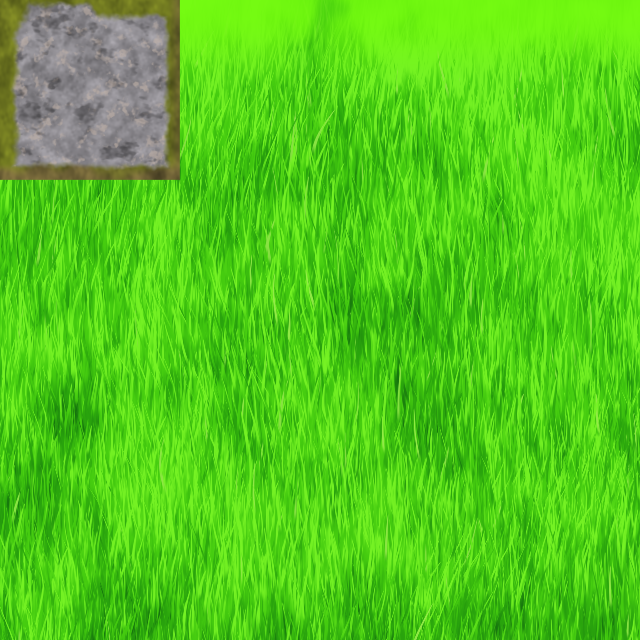
A Shadertoy shader for this texture:

```glsl
const vec3 DEEP_GREEN = vec3(0.08, 0.45, 0.05);
const vec3 SHADE_GREEN = vec3(0.16, 0.64, 0.05);
const vec3 LEAF_GREEN = vec3(0.27, 0.80, 0.06);
const vec3 TIP_GREEN = vec3(0.46, 0.95, 0.14);
const vec3 FAR_GREEN = vec3(0.46, 1.00, 0.04);
const vec3 DRY_BLADE = vec3(0.62, 0.92, 0.32);
const vec3 STONE_GREY = vec3(0.55, 0.54, 0.56);
const vec3 STONE_FLECK = vec3(0.76, 0.70, 0.66);
const vec3 MOSS = vec3(0.42, 0.45, 0.12);
const vec3 SOIL = vec3(0.41, 0.36, 0.20);

const int LAYERS = 14;
const vec2 CELL = vec2(0.012, 0.100);  // spacing of blades
const float BLADE_HALF_WIDTH = 0.0026;
const float SOFTNESS = 0.0008;
const float MEAN_TONE = 0.74;
const float PATCH_CONTRAST = 0.72;
const float BLADE_CONTRAST = 0.74;
const float INSET_SIZE = 0.281;

vec2 hash2(vec2 p) {
    vec3 q = fract(p.xyx * vec3(0.1031, 0.1030, 0.0973));
    q += dot(q, q.yzx + 33.33);
    return fract((q.xx + q.yz) * q.zy);
}

float noise(vec2 p) {
    vec2 i = floor(p), f = fract(p);
    f = f * f * (3.0 - 2.0 * f);
    float low = mix(hash2(i).x, hash2(i + vec2(1, 0)).x, f.x);
    float high = mix(hash2(i + vec2(0, 1)).x, hash2(i + vec2(1, 1)).x, f.x);
    return mix(low, high, f.y);
}

// Octaves are turned against each other to hide the lattice
float fbm(vec2 p) {
    mat2 turn = mat2(0.8, 0.6, -0.6, 0.8);
    vec2 a = turn * p + 20.0;
    vec2 b = turn * a * 2.1 + 47.3;
    return 0.5 * noise(a) + 0.3 * noise(b) + 0.2 * noise(turn * b * 2.1 + 91.7);
}

vec3 grassRamp(float tone) {
    vec3 c = mix(DEEP_GREEN, SHADE_GREEN, smoothstep(0.0, 0.33, tone));
    c = mix(c, LEAF_GREEN, smoothstep(0.33, 0.64, tone));
    return mix(c, TIP_GREEN, smoothstep(0.64, 0.96, tone));
}

// Blends one layer of tapered, bent blades over the colour below
void addBlades(inout vec3 col, vec2 p, float layer, float tone, float opacity) {
    vec2 seed = vec2(layer * 37.0 + 50.0, layer * 61.0 + 80.0);
    // Slow sideways drift makes neighbouring blades lean together
    p.x += 0.07 * (noise(p * vec2(4.0, 5.0) + layer * 0.35) - 0.5);
    p.x += 0.010 * (noise(p * vec2(13.0, 15.0) + layer * 1.7) - 0.5);
    p += CELL * hash2(seed);
    vec2 home = floor(p / CELL);
    for (int row = -1; row <= 0; row++)
    for (int column = -2; column <= 2; column++) {
        vec2 id = home + vec2(column, row);
        vec2 place = hash2(id + seed);
        vec2 form = hash2(id + seed + 211.0);
        vec2 look = hash2(id + seed + 433.0);
        vec2 d = p - (id + place) * CELL;
        float s = d.y / (CELL.y * mix(0.45, 1.0, form.x));
        if (s < 0.0 || s > 1.0) continue;
        float bend = (form.y - 0.5) * 1.5 * s + (look.y - 0.5) * 1.3 * s * s;
        float halfWidth = BLADE_HALF_WIDTH * mix(0.3, 1.0, look.y) * sqrt(1.0 - s);
        float edge = abs(d.x - bend * CELL.x) - halfWidth;
        float cover = 1.0 - smoothstep(-SOFTNESS, SOFTNESS, edge);
        cover *= smoothstep(0.0, 0.25, s) * smoothstep(1.0, 0.94, s);
        float bladeTone = tone + BLADE_CONTRAST * (look.x - 0.5) + 0.2 * (s - 0.5);
        vec3 blade = grassRamp(bladeTone);
        blade = mix(blade, DRY_BLADE, 0.8 * step(0.99, place.x));
        col = mix(col, blade, cover * opacity);
    }
}

vec3 meadow(vec2 p) {
    // Light and dark clumps, brightening into a blurred distance
    float clumps = fbm(p * vec2(8.5, 7.5) + 3.7) - 0.5;
    float tufts = fbm(p * vec2(32.0, 17.0) + 9.1) - 0.5;
    float far = smoothstep(0.72, 0.98, p.y);
    float tone = MEAN_TONE + PATCH_CONTRAST * clumps + 0.35 * tufts * (1.0 - far);
    tone += 0.22 * far - 0.12 * smoothstep(0.28, 0.0, p.y);
    float fibre = noise(p * vec2(190.0, 22.0)) - 0.5;
    vec3 col = grassRamp(tone - 0.2 + 0.3 * fibre * (1.0 - far));
    float opacity = 0.93 * (1.0 - 0.85 * smoothstep(0.88, 0.99, p.y));
    for (int i = 0; i < LAYERS; i++) {
        float depth = float(i) / float(LAYERS - 1);
        addBlades(col, p, float(i), tone + 0.16 * (depth - 0.75), opacity);
    }
    float haze = smoothstep(0.86, 0.98, p.y) * smoothstep(-0.3, 0.05, clumps);
    return mix(col, FAR_GREEN, 0.7 * haze);
}

// Rough grey slab on moss; q runs from 0 to 1 across the inset
vec3 stoneInset(vec2 q) {
    vec3 ground = mix(MOSS, SOIL, smoothstep(0.16, 0.0, q.y + 0.15 * (noise(q * 9.0) - 0.5)));
    ground = mix(ground, SOIL, 0.7 * smoothstep(0.93, 1.0, q.x));
    ground *= 0.6 + 0.8 * fbm(q * vec2(13.0, 9.0) + 5.0);
    vec2 w = q + 0.06 * (vec2(fbm(q * 11.0), fbm(q * 11.0 + 31.0)) - 0.5);
    float top = mix(0.98, 0.91, smoothstep(0.47, 0.56, w.x));
    float inside = min(min(w.x - 0.08, 0.93 - w.x), min(w.y - 0.075, top - w.y));
    inside = min(inside, 0.8 * (w.x - 0.06 - 0.45 * (w.y - 0.74)));
    float grain = fbm(q * 15.0 + 7.0);
    vec3 stone = STONE_GREY * (0.7 + 0.6 * grain);
    stone = mix(stone, STONE_FLECK, 0.6 * smoothstep(0.56, 0.8, fbm(q * 19.0 + 53.0)));
    stone *= 1.0 - 0.3 * smoothstep(0.58, 0.82, fbm(q * vec2(11.0, 15.0) + 91.0));
    return mix(ground, stone, smoothstep(-0.02, 0.025, inside));
}

void mainImage(out vec4 fragColor, in vec2 fragCoord) {
    vec2 p = fragCoord / iResolution.xy;
    vec2 q = vec2(p.x, p.y - 1.0 + INSET_SIZE) / INSET_SIZE;
    float border = max(q.x - 1.0, -q.y) * INSET_SIZE;
    float inset = 1.0 - smoothstep(-0.001, 0.001, border);
    fragColor = vec4(mix(meadow(p), stoneInset(q), inset), 1.0);
}
```
